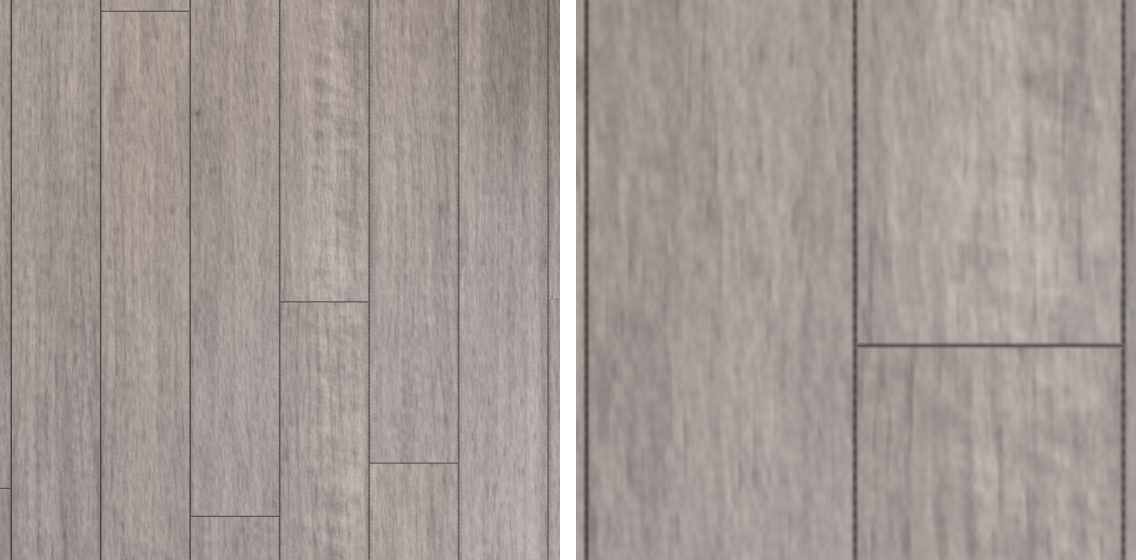
Left: the whole. Right: its middle third, enlarged.
This texture is drawn by a Shadertoy shader. Its source:

```glsl
// Grey-brown wood floor: tall narrow planks with staggered end joints and fine grain.

float hash(vec2 p) {
    return fract(sin(dot(p, vec2(127.1, 311.7))) * 43758.5453);
}

float noise(vec2 p) {
    vec2 i = floor(p), f = fract(p);
    f = f * f * (3.0 - 2.0 * f);
    return mix(mix(hash(i), hash(i + vec2(1, 0)), f.x),
               mix(hash(i + vec2(0, 1)), hash(i + vec2(1, 1)), f.x), f.y);
}

float fbm(vec2 p) {
    float sum = 0.0, amp = 0.5;
    for (int i = 0; i < 4; i++) {
        sum += amp * noise(p);
        p = p * 2.03 + 17.3;
        amp *= 0.5;
    }
    return sum;
}

// Coverage of a soft line of the given half width at distance d
float line(float d, float halfWidth, float blur) {
    return 1.0 - smoothstep(halfWidth - blur, halfWidth + blur, abs(d));
}

// Brightness offset from the grain of one plank; local.x runs 0..1 across it
float woodGrain(vec2 uv, vec2 local, float seed, float figure) {
    vec2 p = uv + seed * vec2(7.0, 13.0);
    float bend = 0.022 * (fbm(p * vec2(7.0, 2.5)) - 0.5);
    float x = p.x + bend;

    float bands = fbm(vec2(x * 48.0, p.y * 1.3)) - 0.47;
    float streaks = noise(vec2(x * 150.0, p.y * 7.0)) - 0.5;
    float fibres = noise(vec2(x * 300.0 + p.y * 30.0, p.y * 80.0)) - 0.5;
    float speckle = noise(vec2(p.x * 400.0, p.y * 210.0)) - 0.5;
    float pores = smoothstep(0.66, 0.95, noise(vec2(x * 230.0, p.y * 32.0)));

    // Arched growth rings
    float arch = (local.x - 0.25 - 0.5 * seed + bend * 9.0) * (1.5 + uv.y);
    float rings = pow(0.5 + 0.5 * sin(arch * 30.0 + p.y * 9.0), 5.0);
    rings *= smoothstep(0.4, 0.65, fbm(p * vec2(12.0, 3.0)));

    // Cross-grain ripples
    float ripple = fbm(vec2(x * 24.0, p.y * 46.0 + 2.5 * local.x + bend * 30.0)) - 0.47;
    float rippleArea = smoothstep(0.2, 0.5, local.x) * (1.0 - smoothstep(0.8, 1.0, local.x));

    return 0.125 * bands + 0.058 * streaks + 0.066 * fibres + 0.036 * speckle
         - 0.050 * pores - 0.034 * rings
         + (0.024 + 0.18 * figure * rippleArea) * ripple;
}

void mainImage(out vec4 fragColor, in vec2 fragCoord) {
    vec2 uv = fragCoord / iResolution.xy;
    float pixel = 1.0 / iResolution.y;

    // Plank layout; a negative joint height leaves the column unbroken
    float jointHeight[8] = float[8](0.128, -1.0, 0.980, 0.078, 0.461, 0.173, -1.0, 0.466);
    float across = (uv.x - 0.0200) / 0.1598;
    float column = floor(across);
    float joint = jointHeight[int(clamp(column + 1.0, 0.0, 7.0))];
    vec2 local = vec2(fract(across), uv.y - joint);
    float seed = hash(vec2(column + 3.0, step(0.0, local.y)));

    // Broad light: warm at the upper left, cool and pale towards the lower right
    vec3 warm = vec3(0.654, 0.613, 0.585);
    vec3 cool = vec3(0.652, 0.620, 0.608);
    vec3 color = mix(cool, warm, smoothstep(0.25, 0.9, uv.y + 0.5 * (0.5 - uv.x)));
    color += 0.050 * uv.x * (1.0 - uv.y) - 0.040 * (1.0 - uv.x) * (1.0 - uv.y);
    vec2 corner = (uv - vec2(1.0, 1.02)) * vec2(7.0, 3.2);
    color -= 0.13 * exp(-dot(corner, corner));

    // Tone and grain of each plank; darker grain leans towards blue-grey
    color += 0.032 * (seed - 0.5) + 0.010 * (hash(vec2(seed, 4.0)) - 0.5) * vec3(1, 0, -1);
    float figure = column == 3.0 ? 1.0 : 0.25 * hash(vec2(seed, 9.0));
    color += woodGrain(uv, local, seed, figure) * vec3(1.06, 1.0, 0.93);
    color += 0.030 * (fbm(uv * vec2(9.0, 5.0)) - 0.47);

    // Small knot with a faint halo
    vec2 knot = (uv - vec2(0.352, 0.797)) * vec2(1.0, 1.3);
    color -= 0.11 * exp(-dot(knot, knot) * 40000.0) + 0.04 * exp(-dot(knot, knot) * 4000.0);

    // Seams: thin and dark at the left, softer and beaded to the right
    float blur = max(0.0010 + 0.0009 * uv.x, 0.65 * pixel);
    float side = (fract(across + 0.5) - 0.5) * 0.1598;
    float bead = 1.0 - 0.28 * smoothstep(0.0, 0.7, uv.x) * (0.5 + 0.5 * sin(uv.y * 850.0));
    float seam = line(side, 0.00125, blur) * bead * mix(0.98, 0.74, uv.x);
    float end = line(local.y, 0.0010, blur) * (column > 5.0 ? 0.2 : 0.8);
    color *= 1.0 - 0.10 * exp(-abs(side) * 300.0);
    color = mix(color, vec3(0.25, 0.245, 0.24), max(seam, end));

    fragColor = vec4(clamp(color, 0.0, 1.0), 1.0);
}
```
